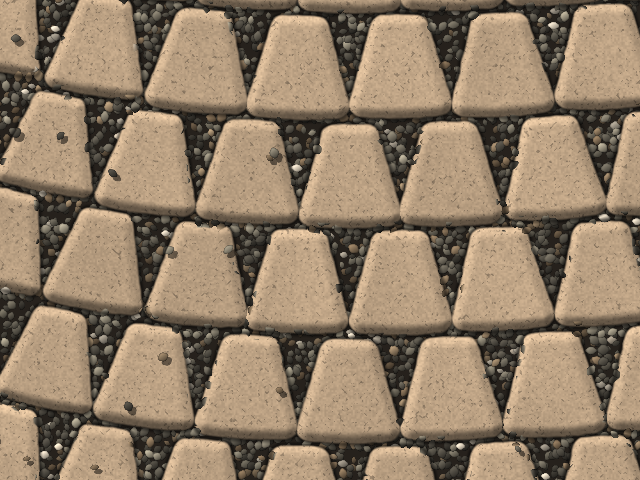
Give the GLSL for this texture, as a WebGL 1 fragment shader.

```glsl
precision highp float;
// Sandy trapezoid paving stones in gently curved courses, with slate gravel in the joints.

uniform vec2 u_resolution;

vec3 hash3(vec2 p) {
  vec3 q = fract(p.xyx * vec3(0.1031, 0.1030, 0.0973));
  q += dot(q, q.yxz + 33.33);
  return fract((q.xxy + q.yzz) * q.zyx);
}

float noise(vec2 p) {
  vec2 i = floor(p), f = fract(p);
  f *= f * (3.0 - 2.0 * f);
  return mix(mix(hash3(i).x, hash3(i + vec2(1, 0)).x, f.x),
             mix(hash3(i + vec2(0, 1)).x, hash3(i + vec2(1, 1)).x, f.x), f.y);
}

mat2 turn(float a) {
  return mat2(cos(a), -sin(a), sin(a), cos(a));
}

// Rounded trapezoid, wide at the foot, with bulging ends.
float stoneDistance(vec2 p) {
  p.y += 0.3 * p.x * p.x * p.y;
  p.x = abs(p.x);
  vec2 corner = vec2(0.165, 0.378), side = vec2(-0.21, 0.756);
  vec2 cap = vec2(p.x - min(p.x, p.y < 0.0 ? 0.375 : 0.165), abs(p.y) - 0.378);
  vec2 flank = p - corner + side * clamp(dot(corner - p, side) / dot(side, side), 0.0, 1.0);
  float s = (flank.x < 0.0 && cap.y < 0.0) ? -1.0 : 1.0;
  return s * sqrt(min(dot(cap, cap), dot(flank, flank))) - 0.115;
}

// Height of a course above its lowest point; bends more on the left.
float courseRise(float x) {
  float u = x - 3.4;
  return u * u * (0.025 - 0.003 * u);
}

// Scattered pebbles, one per unit cell: colour and coverage.
vec4 pebbles(vec2 p, float density) {
  vec4 result = vec4(0.0);
  for (int j = -1; j <= 1; j++) {
    for (int i = -1; i <= 1; i++) {
      vec2 cell = floor(p) + vec2(i, j);
      vec3 h = hash3(cell + 80.0), k = hash3(cell + 137.0);
      vec2 offset = p - cell - 0.5 - 0.7 * (h.xy - 0.5);
      vec2 q = turn(6.283 * h.z) * offset;
      q.y *= 1.1 + 0.5 * k.y;
      float radius = 0.42 + 0.24 * h.y;
      float d = max(length(q), 0.78 * (abs(q.x) + abs(q.y))) / radius;
      // Mostly slate grey, some tan, a few pale
      vec3 tone = mix(vec3(0.27, 0.255, 0.225), vec3(0.56, 0.53, 0.46), k.z * k.z);
      tone = mix(tone, vec3(0.55, 0.44, 0.32), 0.6 * step(0.86, h.x));
      tone = mix(tone, vec3(0.89, 0.84, 0.76), 0.75 * step(0.95, h.z));
      tone *= 1.0 + 0.5 * dot(offset, vec2(-0.55, 0.83)) / radius;
      tone *= 1.0 - 0.4 * smoothstep(0.6, 1.0, d);
      float cover = smoothstep(1.0, 0.85, d) * step(k.x, density);
      result = mix(result, vec4(tone, 1.0), cover);
    }
  }
  return result;
}

void main() {
  vec2 p = gl_FragCoord.xy / u_resolution.y * 4.5;
  float pixel = 4.5 / u_resolution.y;

  // Nearest stone among the neighbouring courses
  float row = floor((p.y - 0.34 - courseRise(p.x)) / 1.01);
  float d = 9.0;
  vec2 local = vec2(0.0), id = vec2(0.0);
  for (int j = -1; j <= 1; j++) {
    float r = row + float(j);
    float shift = 3.27 + 0.485 * mod(r, 2.0);
    float column = floor((p.x - shift) / 0.97 + 0.5);
    for (int i = -1; i <= 1; i++) {
      vec2 stone = vec2(column + float(i), r);
      vec3 h = hash3(stone + 40.0) - 0.5;
      float x = shift + 0.97 * stone.x;
      float slope = (courseRise(x + 0.1) - courseRise(x - 0.1)) / 0.2;
      vec2 foot = vec2(x, 0.34 + 1.01 * r + courseRise(x));
      vec2 centre = foot + 0.495 * normalize(vec2(-slope, 1.0)) + 0.02 * h.xy;
      vec2 q = turn(0.85 * atan(slope) + 0.03 * h.z) * (p - centre);
      float dist = stoneDistance(q) + 0.025 * smoothstep(2.5, 0.0, x) + 0.008 * h.z;
      if (dist < d) { d = dist; local = q; id = stone; }
    }
  }
  d += 0.01 * (noise(p * 14.0) - 0.5);

  // Gravel bed, shaded close to the stones
  vec4 lower = pebbles(p * 12.0, 1.0);
  vec4 upper = pebbles(p * 10.5 + 31.0, 0.6);
  vec3 gravel = mix(vec3(0.15, 0.13, 0.11), lower.rgb * 0.75, lower.a);
  gravel = mix(gravel, upper.rgb * 1.1, upper.a);
  gravel *= mix(0.5, 1.0, smoothstep(0.0, 0.045, abs(d)));

  // Stone face: even tint, fine sandy grain and small pits
  vec3 face = vec3(0.735, 0.632, 0.515) * (0.98 + 0.04 * hash3(id + 90.0).x);
  face *= 0.97 + 0.06 * noise(p * 2.0) + 0.04 * local.x;
  face *= 0.91 + 0.13 * noise(p * 60.0) + 0.05 * noise(turn(0.6) * p * 31.0);
  face *= 1.0 - 0.25 * smoothstep(0.78, 0.95, noise(turn(0.8) * p * 52.0 + 9.0));

  // Bevel lit from the upper left
  vec2 e = vec2(0.01, 0.0);
  vec2 normal = normalize(vec2(stoneDistance(local + e) - stoneDistance(local - e),
                               stoneDistance(local + e.yx) - stoneDistance(local - e.yx)) + 1e-5);
  float light = dot(normal, vec2(-0.5, 0.85));
  face *= 1.0 + smoothstep(-0.13, -0.04, d) * light * (light > 0.0 ? 0.24 : 0.55);
  face *= mix(1.0, 0.62, smoothstep(-0.02, 0.0, d));

  // Loose pebbles with cast shadows, more of them on the left
  float density = 0.002 + 0.014 * smoothstep(5.0, 0.0, p.x);
  float shadow = pebbles((p + vec2(-0.035, 0.04)) * 11.0 + 63.0, density).a;
  vec4 loose = pebbles(p * 11.0 + 63.0, density);
  face = mix(face * (1.0 - 0.5 * shadow), loose.rgb, loose.a);

  // Some gravel spills over the stone edges
  float spill = 0.045 * upper.a * smoothstep(0.55, 0.75, noise(p * 5.0));
  vec3 color = mix(face, gravel, smoothstep(-pixel, pixel, d + spill));
  gl_FragColor = vec4(color, 1.0);
}
```
